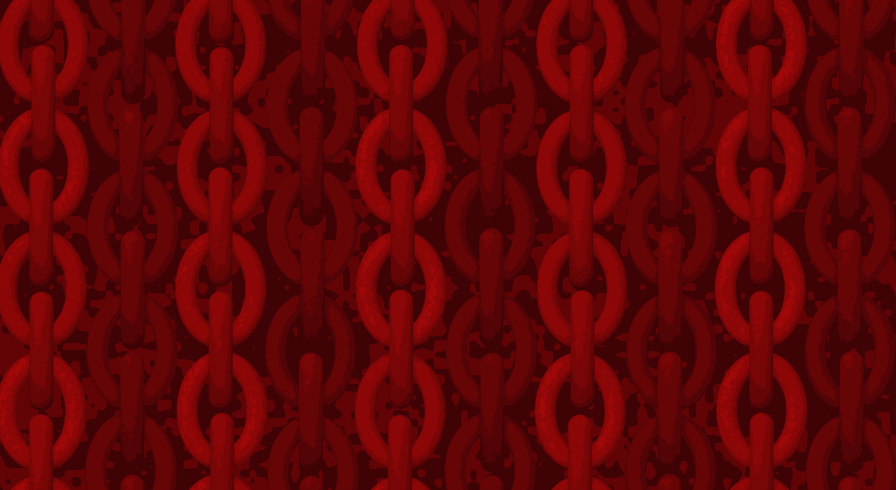
A WebGL 2 fragment shader for this pattern:

```glsl
#version 300 es
precision highp float;
// Hanging chains in red: dim columns behind, bright columns in front, half a link apart.
// Each chain repeats an elliptical ring and an edge-on capsule link, lit as round tubes.
// Tones are posterised into six reds; thresholded noise speckles the dark backdrop.
uniform vec2 u_resolution;
out vec4 fragColor;

float hash(vec2 p) {
  vec3 q = fract(vec3(p.xyx) * 0.1031);
  q += dot(q, q.yzx + 33.33);
  return fract((q.x + q.y) * q.z);
}

float noise(vec2 p) {
  vec2 i = floor(p), f = fract(p);
  f = f * f * (3.0 - 2.0 * f);
  return mix(mix(hash(i), hash(i + vec2(1, 0)), f.x),
             mix(hash(i + vec2(0, 1)), hash(i + vec2(1, 1)), f.x), f.y);
}

// Lambert light on a tube: across runs from -1 to 1, outward is its flat normal
float tubeLight(vec2 outward, float across) {
  float s = clamp(across, -1.0, 1.0);
  vec3 normal = vec3(outward * s, sqrt(1.0 - s * s));
  return max(dot(normal, normalize(vec3(-0.3, 0.35, 0.9))), 0.0);
}

// Signed offset from an ellipse line in x, outward normal in yz
vec3 ellipseLine(vec2 p, vec2 radii) {
  vec2 gradient = p / (radii * radii) + 1e-4;
  float k = length(p / radii);
  return vec3(k * (k - 1.0) / length(gradient), normalize(gradient));
}

// Position inside a repeated cell in xy, random value of that cell in z
vec3 repeatCell(vec2 p, vec2 period, float seed) {
  vec2 id = floor(p / period + 0.5);
  vec2 jitter = vec2(hash(id + seed), hash(id + seed + 7.0)) - 0.5;
  return vec3(p - id * period - 0.006 * jitter, hash(id + seed + 19.0));
}

// Snap a tone to whole levels with soft steps
float posterise(float tone) {
  return floor(tone) + smoothstep(0.35, 0.65, fract(tone));
}

void main() {
  vec2 p = gl_FragCoord.xy / u_resolution.y;
  float px = 0.8 / u_resolution.y;
  vec2 period = vec2(0.3667, 0.25);
  float grain = noise(p * 170.0) - 0.5;

  // Backdrop with clustered speckles
  float blotch = 0.55 * noise(p * 58.0) + 0.45 * noise(p * 11.0 + 40.0);
  float level = 1.8 * smoothstep(0.57, 0.60, blotch);

  // Dim chains first, bright chains over them
  for (int layer = 0; layer < 2; layer++) {
    float front = float(layer);
    vec2 q = p - vec2(0.0857, 0.1595) - 0.5 * period * (1.0 - front);
    vec3 ring = repeatCell(q, period, 50.0 + 30.0 * front);
    vec3 link = repeatCell(q + vec2(0.0, 0.125), period, 130.0 + 30.0 * front);

    // Edge-on link as a vertical capsule
    float linkRadius = 0.0245;
    vec2 fromAxis = vec2(link.x, link.y - clamp(link.y, -0.097, 0.097));
    float linkOffset = length(fromAxis);
    float linkEdge = linkOffset - linkRadius;

    // Ring facing the viewer
    float tube = 0.0216;
    vec3 line = ellipseLine(ring.xy, vec2(0.0714, 0.0998));
    float ringTone = mix(0.6, 1.55, front) + mix(1.5, 3.0, front) * tubeLight(line.yz, line.x / tube);
    ringTone += 0.5 * (ring.z - 0.5) + grain * mix(0.25, 0.6, front);
    ringTone -= 0.6 * (1.0 - smoothstep(0.0, 0.014, linkEdge));
    level = mix(level, posterise(ringTone), 1.0 - smoothstep(-px, px, abs(line.x) - tube));

    // Link is brightest at its top, with a slanted shade at its foot
    float along = link.y / 0.1215;
    float linkTone = mix(0.5, 1.1, front) + mix(1.5, 2.5, front) * tubeLight(fromAxis / max(linkOffset, 1e-4), linkOffset / linkRadius);
    linkTone += 0.7 * along + 0.5 * (link.z - 0.5) + grain * 0.35;
    linkTone -= 0.6 * (1.0 - smoothstep(-0.7, -0.5, along + 0.2 * link.x / linkRadius));
    level = mix(level, posterise(linkTone), 1.0 - smoothstep(-px, px, linkEdge));
  }

  // Six reds from shadow to highlight
  level = clamp(level, 0.0, 5.0);
  fragColor = vec4(mix(vec3(0.25, 0.01, 0.02), vec3(0.62, 0.03, 0.03), level / 5.0), 1.0);
}
```
